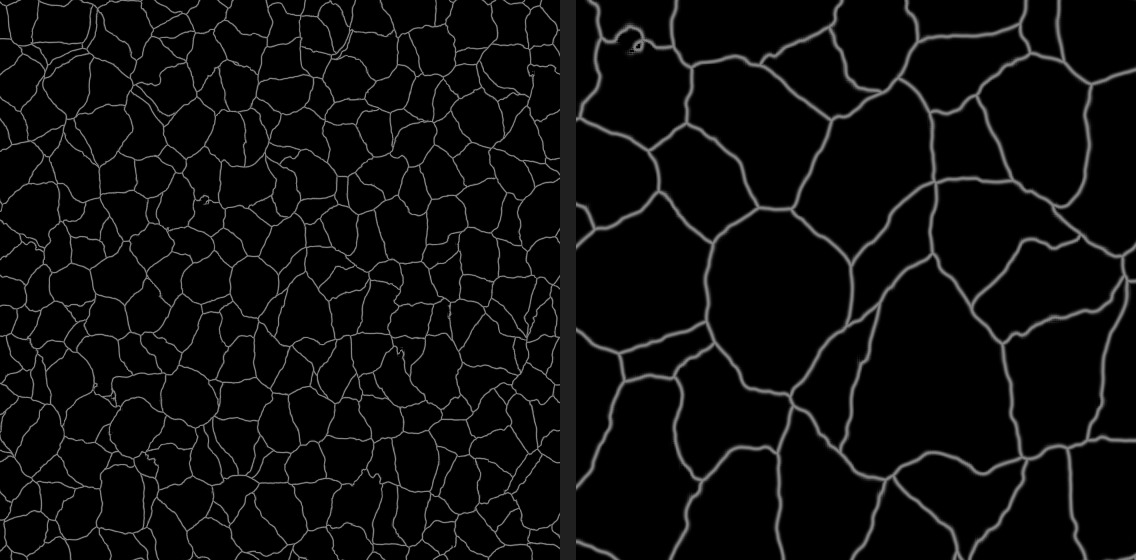
Left, the full canvas; right, a detail of the centre.
Write a WebGL 2 fragment shader that draws this pattern.

```glsl
#version 300 es
precision highp float;
// Thin grey grain boundaries on black, like a network of crystal grains.
// A weighted (power) Voronoi diagram gives grains of mixed size; layered
// noise bends its straight walls, and each wall gets a soft, even profile.

uniform vec2 u_resolution;
out vec4 fragColor;

const vec2 GRAINS = vec2(17.0, 15.0);   // seeds across and up the canvas
const float SIZE_SPREAD = 0.55;         // strength of the seed weights
const float LINE_SIGMA = 0.00098;       // wall softness, in canvas heights
const vec3 BACKGROUND = vec3(0.0);
const vec3 WALL_COLOR = vec3(0.52);

// Three random values in 0..1 for an integer lattice point.
vec3 hash3(ivec2 cell, uint salt) {
    uvec3 v = uvec3(uint(cell.x + 4096), uint(cell.y + 4096), salt);
    v = v * 1664525u + 1013904223u;
    for (int i = 0; i < 2; i++) {
        v.x += v.y * v.z;
        v.y += v.z * v.x;
        v.z += v.x * v.y;
        v ^= v >> 16u;
    }
    return vec3(v >> 8u) / 16777216.0;
}

// Smooth two-channel value noise in -1..1.
vec2 noise2(vec2 p, uint salt) {
    ivec2 cell = ivec2(floor(p));
    vec2 f = fract(p);
    vec2 s = f * f * f * (f * (f * 6.0 - 15.0) + 10.0);
    vec2 low = mix(hash3(cell, salt).xy,
                   hash3(cell + ivec2(1, 0), salt).xy, s.x);
    vec2 high = mix(hash3(cell + ivec2(0, 1), salt).xy,
                    hash3(cell + ivec2(1, 1), salt).xy, s.x);
    return 2.0 * mix(low, high, s.y) - 1.0;
}

// Broad bends, medium wobble and fine roughness of the walls.
vec2 warp(vec2 p) {
    return p + 0.26 * noise2(p * 1.2, 11u)
             + 0.055 * noise2(p * 4.0, 23u)
             + 0.018 * noise2(p * 10.0, 37u);
}

// Seed of a lattice cell: position in xy, weight in z.
vec3 grainSeed(ivec2 cell, float spread) {
    vec3 h = hash3(cell, 5u);
    return vec3(vec2(cell) + 0.03 + 0.94 * h.xy, spread * h.z);
}

float powerDistance(vec2 p, vec3 seed) {
    vec2 d = p - seed.xy;
    return dot(d, d) - seed.z;
}

// Distance to the closest wall; the jacobian maps it back to canvas units.
float wallDistance(vec2 p, mat2 jacobian, float spread) {
    ivec2 base = ivec2(floor(p));
    vec3 owner = vec3(0.0);
    float ownerPower = 1e9;
    for (int y = -2; y <= 2; y++) {
        for (int x = -2; x <= 2; x++) {
            vec3 seed = grainSeed(base + ivec2(x, y), spread);
            float power = powerDistance(p, seed);
            if (power < ownerPower) {
                ownerPower = power;
                owner = seed;
            }
        }
    }

    float nearest = 1e9;
    for (int y = -2; y <= 2; y++) {
        for (int x = -2; x <= 2; x++) {
            vec3 seed = grainSeed(base + ivec2(x, y), spread);
            vec2 normal = 2.0 * (seed.xy - owner.xy);
            if (dot(normal, normal) > 1e-8) {
                float gap = powerDistance(p, seed) - ownerPower;
                float slope = max(length(normal * jacobian), 1e-4);
                nearest = min(nearest, gap / slope);
            }
        }
    }
    return nearest;
}

// Soft line profile that keeps its total light when widened.
float softLine(float d, float sigma, float pixel) {
    float width = max(sigma, 0.45 * pixel);
    return sigma / width * exp(-0.5 * d * d / (width * width));
}

void main() {
    vec2 uv = gl_FragCoord.xy / u_resolution.y;
    vec2 p = warp(uv * GRAINS);
    mat2 jacobian = mat2(dFdx(p), dFdy(p)) * u_resolution.y;
    float d = wallDistance(p, jacobian, SIZE_SPREAD);
    float wall = softLine(d, LINE_SIGMA, 1.0 / u_resolution.y);
    fragColor = vec4(mix(BACKGROUND, WALL_COLOR, wall), 1.0);
}
```
